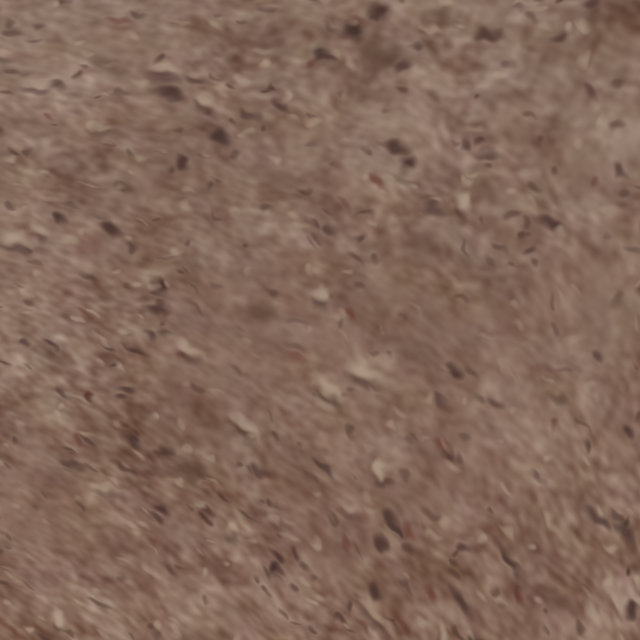
This texture is drawn by a WebGL 2 fragment shader. Its source:

```glsl
#version 300 es
precision highp float;

uniform vec2 u_resolution;
out vec4 fragColor;

// Integer hash: two random values in 0..1 per lattice cell
vec2 hash2(vec2 cell, float seed) {
  uvec3 h = uvec3(ivec3(vec3(cell, seed) + 512.0));
  h = h * 1664525u + 1013904223u;
  h.x += h.y * h.z; h.y += h.z * h.x; h.z += h.x * h.y;
  h ^= h >> 16u;
  h.x += h.y * h.z; h.y += h.z * h.x;
  return vec2(h.xy >> 8u) / 16777216.0;
}

float cornerSlope(vec2 cell, vec2 f, vec2 corner, float seed) {
  return dot(hash2(cell + corner, seed) * 2.0 - 1.0, f - corner);
}

float gradientNoise(vec2 p, float seed) {
  vec2 cell = floor(p), f = fract(p);
  vec2 w = f * f * f * (f * (f * 6.0 - 15.0) + 10.0);
  float low = mix(cornerSlope(cell, f, vec2(0, 0), seed),
                  cornerSlope(cell, f, vec2(1, 0), seed), w.x);
  float high = mix(cornerSlope(cell, f, vec2(0, 1), seed),
                   cornerSlope(cell, f, vec2(1, 1), seed), w.x);
  return mix(low, high, w.y);
}

vec2 noisePair(vec2 p, float seed) {
  return vec2(gradientNoise(p, seed), gradientNoise(p, seed + 1.0));
}

// Bends space so that grains lie flat at the top and tilt more steeply below
vec2 flowSpace(vec2 p) {
  float across = p.y + p.x * (0.2 + 0.45 * (1.0 - p.y));
  return vec2(p.x - 0.45 * p.y, 0.9 * across);
}

// Soft, tilted blobs in a share of the cells; returns coverage
float scatter(vec2 p, float density, float seed) {
  vec2 home = floor(p);
  float cover = 0.0;
  for (int y = -1; y <= 1; y++) {
    for (int x = -1; x <= 1; x++) {
      vec2 cell = home + vec2(x, y);
      vec2 chance = hash2(cell, seed);
      vec2 shape = hash2(cell, seed + 1.0);
      vec2 d = p - cell - hash2(cell, seed + 2.0);
      d.y += d.x * (chance.y - 0.5) * 0.8;
      vec2 radius = mix(vec2(0.25, 0.2), vec2(0.6, 0.42), shape * shape);
      float body = 1.0 - smoothstep(0.2, 1.35, length(d / radius));
      cover = max(cover, body * step(chance.x, density) * mix(0.5, 1.0, shape.y));
    }
  }
  return cover;
}

// Layered streaks, long along the flow
float soilGrain(vec2 p) {
  float sum = 0.0, amp = 0.092;
  vec2 freq = vec2(9.0, 20.0);
  for (int i = 0; i < 4; i++) {
    sum += amp * gradientNoise(p * freq, 10.0 + float(i));
    p += vec2(0.37, 0.61);
    freq *= 1.75;
    amp *= 1.03;
  }
  return sum;
}

void main() {
  vec2 uv = gl_FragCoord.xy / u_resolution.y;
  vec2 flow = flowSpace(uv);
  vec2 p = flow + 0.012 * noisePair(uv * 9.0, 1.0);
  vec2 ragged = p + vec2(0.016, 0.009) * noisePair(flow * vec2(38.0, 60.0), 7.0);

  // Broad patches of smooth and rough ground
  float patches = gradientNoise(uv * 3.3 + 0.4, 3.0)
                + 0.8 * gradientNoise(flow * vec2(5.0, 8.0), 9.0);
  float rough = clamp(0.95 + 0.9 * gradientNoise(uv * 4.0 + 0.7, 4.0)
                      + 0.6 * (length(uv - 0.5) - 0.35), 0.6, 1.35);
  float tone = soilGrain(p) * rough + 0.07 * patches + 0.035 * (uv.y - 0.5);
  vec3 color = vec3(0.514, 0.409, 0.354) + tone * vec3(0.95, 1.05, 1.0);

  // Faint reddish and ochre drift, greyer toward the top
  float tint = gradientNoise(p * vec2(18.0, 32.0), 5.0) + 0.6 * gradientNoise(uv * 5.0, 6.0);
  color += tint * vec3(0.008, -0.006, 0.002);
  color -= gradientNoise(p * vec2(12.0, 22.0), 15.0) * vec3(-0.004, 0.0, 0.022);
  color += (uv.y - 0.5) * vec3(-0.006, 0.008, 0.014);

  // Pits and broken clods
  vec3 pitColor = vec3(0.26, 0.18, 0.165);
  float pits = scatter(ragged * vec2(18.0, 36.0), 0.09, 20.0);
  float specks = scatter(ragged * vec2(32.0, 62.0), 0.14, 30.0);
  float clods = scatter(ragged * vec2(9.0, 21.0), 0.08, 40.0);
  float redBits = scatter(ragged * vec2(26.0, 46.0), 0.02, 50.0);
  color = mix(color, vec3(0.34, 0.25, 0.20), 0.65 * clods);
  color = mix(color, pitColor, 0.9 * pits);
  color = mix(color, pitColor, 0.55 * specks * rough);
  color = mix(color, vec3(0.38, 0.2, 0.165), 0.6 * redBits);

  // Pale stones with a shadow below
  vec2 shadowShift = vec2(-0.004, 0.011);
  vec2 stoneCells = vec2(16.0, 32.0), chipCells = vec2(30.0, 60.0);
  float shadow = scatter((ragged + shadowShift) * stoneCells, 0.06, 60.0);
  float stones = scatter(ragged * stoneCells, 0.06, 60.0);
  float chips = scatter(ragged * chipCells, 0.13, 70.0);
  color = mix(color, pitColor, 0.55 * shadow * (1.0 - stones));
  color = mix(color, vec3(0.69, 0.61, 0.53), 0.85 * stones);
  color = mix(color, vec3(0.67, 0.59, 0.51), 0.6 * chips * rough);

  fragColor = vec4(clamp(color, 0.0, 1.0), 1.0);
}
```
